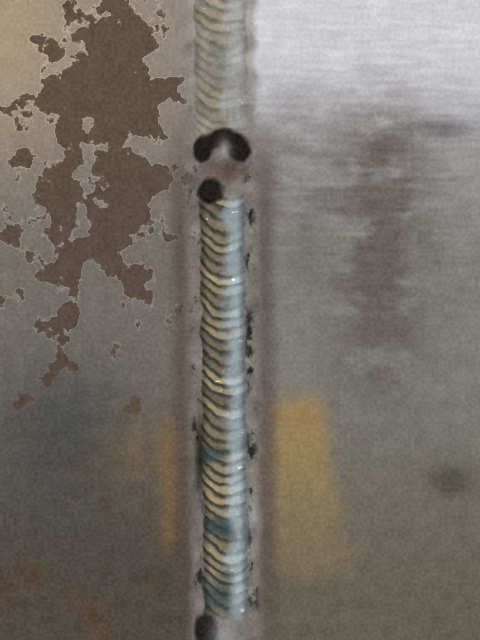
Write a WebGL 2 fragment shader that draws this texture.

```glsl
#version 300 es
precision highp float;
// Rippled weld bead joining two worn, heat-tinted steel plates.
uniform vec2 u_resolution;
out vec4 fragColor;

#define BEAD_X 0.459
#define BEAD_LEAN 0.012
#define BEAD_HALF_WIDTH 0.046
#define RIPPLES 58.0
#define RIPPLE_BOW 0.017
#define RUST_AMOUNT 0.85
#define GRAIN 0.05

vec2 uv, q;  // canvas position, and the same with square units

float hash(vec2 p) {
  vec3 h = fract(vec3(p.xyx) * 0.1031);
  h += dot(h, h.yzx + 33.33);
  return fract((h.x + h.y) * h.z);
}

float corner(vec2 cell, vec2 d) {
  float a = 6.2832 * hash(cell);
  return dot(vec2(cos(a), sin(a)), d);
}

// Gradient noise
float noise(vec2 p) {
  vec2 i = floor(p), f = p - i, e = vec2(1, 0);
  vec2 s = f * f * (3.0 - 2.0 * f);
  return mix(mix(corner(i, f), corner(i + e, f - e), s.x),
    mix(corner(i + e.yx, f - e.yx), corner(i + 1.0, f - 1.0), s.x), s.y);
}

float fbm(vec2 p) {
  float sum = 0.0, amp = 0.6;
  for (int i = 0; i < 5; i++) {
    sum += amp * noise(p);
    p = mat2(1.6, 1.2, -1.2, 1.6) * p + 7.3;
    amp *= 0.55;
  }
  return sum;
}

// Soft elliptical spot
float spot(float x, float y, float rx, float ry) {
  vec2 d = (uv - vec2(x, y)) / vec2(rx, ry);
  return exp(-dot(d, d));
}

float band(float lo, float hi, float soft, float v) {
  return smoothstep(lo - soft, lo + soft, v) * (1.0 - smoothstep(hi - soft, hi + soft, v));
}

vec3 leftPlate() {
  vec3 c = mix(vec3(0.31, 0.29, 0.26), vec3(0.45, 0.43, 0.4), smoothstep(0.08, 0.5, uv.y));
  c = mix(c, vec3(0.57, 0.53, 0.48), smoothstep(0.55, 0.98, uv.y));
  c = mix(c, vec3(0.69, 0.6, 0.49), 0.8 * spot(0.0, 0.98, 0.16, 0.2));
  c = mix(c, vec3(0.27, 0.28, 0.28), 0.7 * spot(0.13, 0.32, 0.14, 0.12));
  // Flaked rust, densest in a column below the top edge
  float density = spot(0.25, 0.9, 0.11, 0.17) + 0.8 * spot(0.24, 0.65, 0.12, 0.22)
    + 0.5 * spot(0.07, 0.6, 0.1, 0.2) + 0.45 * spot(0.1, 0.95, 0.09, 0.12);
  float flake = fbm(q * 16.0) + 0.55 * density - 0.36;
  c = mix(c, vec3(0.34, 0.28, 0.23), RUST_AMOUNT * smoothstep(-0.02, 0.05, flake));
  c += 0.08 * band(-0.03, 0.01, 0.015, flake) * smoothstep(0.35, 0.5, uv.y);
  float lowRust = smoothstep(0.05, 0.3, fbm(q * 9.0 + 30.0)) * (1.0 - smoothstep(0.1, 0.4, uv.y));
  return mix(c, vec3(0.36, 0.28, 0.2), 0.5 * lowRust);
}

vec3 rightPlate() {
  vec3 c = mix(vec3(0.39, 0.37, 0.32), vec3(0.5, 0.49, 0.47), smoothstep(0.0, 0.5, uv.y));
  c = mix(c, vec3(0.6, 0.59, 0.59), smoothstep(0.55, 0.82, uv.y));
  c = mix(c, vec3(0.81, 0.81, 0.83), smoothstep(0.74, 0.93, uv.y + 0.05 * fbm(q * 6.0)));
  // Rubbed brown smudges and horizontal brush marks
  float smudge = spot(0.8, 0.73, 0.09, 0.12) + spot(0.79, 0.52, 0.11, 0.15)
    + 0.5 * spot(0.62, 0.72, 0.09, 0.12);
  float wear = smoothstep(-0.45, 0.2, fbm(q * vec2(16, 24)));
  c = mix(c, vec3(0.36, 0.33, 0.31), 0.75 * min(smudge, 1.0) * wear);
  c -= 0.18 * spot(0.92, 0.8, 0.07, 0.014) + 0.11 * spot(0.94, 0.25, 0.05, 0.025);
  return c + 0.06 * noise(q * vec2(16, 130)) * smoothstep(0.3, 0.8, uv.y);
}

// Straw-coloured heat tint on both sides of the seam
vec3 heatTint(vec3 c) {
  float wobble = 0.04 * fbm(q * 10.0);
  float right = band(0.56, 0.756 - 0.22 * uv.y, 0.03, uv.x + wobble) * band(0.1, 0.375, 0.025, uv.y + wobble);
  float left = band(0.335, 0.375, 0.025, uv.x) * band(0.14, 0.34, 0.03, uv.y) + 0.5 * spot(0.28, 0.29, 0.06, 0.06);
  c = mix(c, vec3(0.62, 0.51, 0.32), right * mix(0.32, 0.8, smoothstep(0.12, 0.36, uv.y)));
  return mix(c, vec3(0.52, 0.41, 0.26), 0.65 * min(left, 1.0));
}

// Curved ripples: bronze on the left flank, blue silver on the right
vec3 beadColour(float side) {
  float phase = (uv.y - RIPPLE_BOW * side * side + 0.008 * side + 0.012 * fbm(q * 20.0)) * RIPPLES;
  float id = floor(phase), t = phase - id;
  float crest = smoothstep(0.0, 0.3, t) * (1.0 - smoothstep(0.55, 1.0, t));
  float tone = mix(hash(vec2(id, 3)), hash(vec2(id + 1.0, 3)), smoothstep(0.85, 1.0, t));
  vec3 bronze = mix(vec3(0.25, 0.25, 0.23), vec3(0.66, 0.59, 0.46), crest * (0.4 + 0.6 * tone));
  vec3 silver = mix(vec3(0.46, 0.5, 0.52), vec3(0.71, 0.75, 0.77), 0.35 + 0.65 * crest * tone);
  vec3 c = mix(bronze, silver, smoothstep(-0.15, 0.45, side + 0.6 * fbm(q * 28.0)));
  float teal = max(smoothstep(0.15, 0.4, noise(uv * vec2(5, 19))), spot(0.462, 0.07, 0.05, 0.025));
  c = mix(c, vec3(0.2, 0.27, 0.29), 0.7 * teal * (1.0 - smoothstep(0.0, 0.6, side)));
  c += vec3(0.38, 0.34, 0.25) * crest * smoothstep(0.25, 0.5, fbm(q * vec2(65, 95)));
  return c * (1.0 - 0.35 * smoothstep(0.6, 1.0, abs(side)));
}

void main() {
  uv = gl_FragCoord.xy / u_resolution;
  q = uv * vec2(0.75, 1);
  float seam = uv.x - BEAD_X - BEAD_LEAN * (1.0 - uv.y), away = abs(seam);
  float rough = fbm(q * 26.0);
  vec3 c = heatTint(mix(leftPlate(), rightPlate(), smoothstep(-0.05, 0.06, seam)));
  // Dark heated margins and grey scale beside the bead
  float margin = smoothstep(0.036, 0.0, abs(away - 0.088)) * band(0.04, 0.76, 0.08, uv.y);
  c = mix(c, vec3(0.34, 0.29, 0.27), 0.6 * margin);
  float scale = 1.0 - smoothstep(0.06, 0.085, away + 0.015 * rough);
  c = mix(c, vec3(0.48, 0.46, 0.44) + 0.22 * rough + 0.12 * smoothstep(0.7, 1.0, uv.y), 0.85 * scale);
  // Charred pits hugging the edges
  float pits = smoothstep(0.02, 0.0, abs(away - 0.056)) * smoothstep(0.02, 0.25, fbm(q * vec2(38, 25)));
  pits = max(pits, spot(0.418, 0.29, 0.012, 0.06)) * band(0.04, 0.74, 0.03, uv.y);
  c = mix(c, vec3(0.11, 0.1, 0.09), 0.85 * pits);
  // Main bead, and the broader one above the gap
  float top = smoothstep(0.74, 0.78, uv.y), ragged = uv.y + 0.02 * rough;
  float side = seam / (BEAD_HALF_WIDTH + 0.009 * top + 0.006 * noise(vec2(uv.y * 32.0, 2)));
  float cover = 1.0 - smoothstep(0.92, 1.06, abs(side) + 0.12 * rough);
  cover *= band(0.035, 0.695, 0.01, ragged) + smoothstep(0.78, 0.81, ragged);
  c = mix(c, mix(beadColour(side), vec3(0.63, 0.61, 0.57) + 0.3 * rough, 0.55 * top), cover);
  // Burnt gap, bright slag and the crater at the bottom
  c = mix(c, vec3(0.36, 0.3, 0.27) + 0.15 * rough, 0.85 * spot(0.468, 0.735, 0.055, 0.035));
  float burn = spot(0.465, 0.785, 0.03, 0.018) + spot(0.5, 0.765, 0.025, 0.022)
    + spot(0.42, 0.765, 0.02, 0.02) + spot(0.438, 0.7, 0.03, 0.022) + spot(0.43, 0.015, 0.03, 0.03);
  c = mix(c, vec3(0.1, 0.09, 0.08), 0.92 * smoothstep(0.3, 0.65, burn + 0.4 * rough));
  float slag = spot(0.468, 0.768, 0.014, 0.016) + spot(0.528, 0.185, 0.014, 0.025) + spot(0.468, 0.01, 0.03, 0.025);
  c = mix(c, vec3(0.63, 0.63, 0.64) + 0.2 * rough, 0.75 * slag);
  // Fine surface grain
  c += GRAIN * (noise(q * 190.0) + fbm(q * 45.0));
  fragColor = vec4(clamp(c, 0.0, 1.0), 1);
}
```
